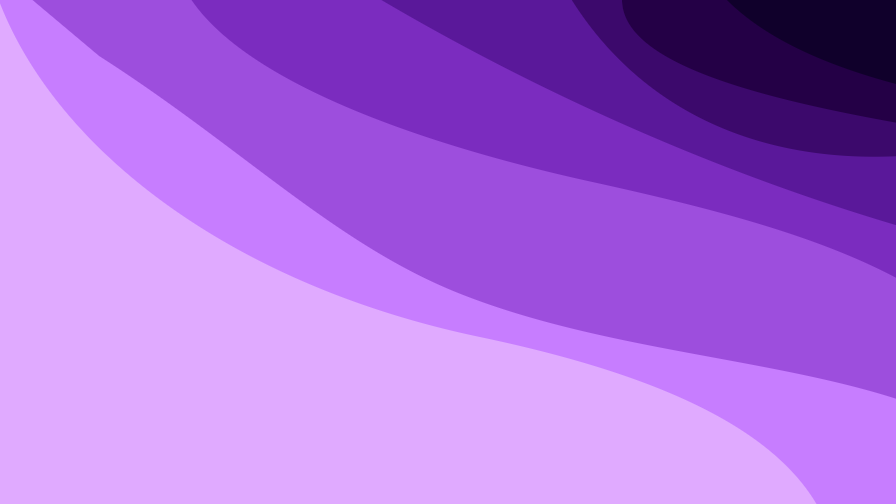
Give the GLSL for this background, as a WebGL 2 fragment shader.

```glsl
#version 300 es
precision highp float;
// Flat purple waves stacked from a pale lower left to a dark upper right.
// Each layer fills the area above a cubic Bezier edge; the edge is found by
// bisection in x and smoothed with the distance to its local tangent.

uniform vec2 u_resolution;
out vec4 outColor;

const vec2 GRID = vec2(16.0, 9.0);   // canvas size in layout units
const float EDGE_WIDTH = 1.0;        // smoothing width in output pixels
const int BISECTIONS = 16;

const vec3 MAUVE    = vec3(0.878, 0.667, 1.000);
const vec3 LILAC    = vec3(0.780, 0.490, 1.000);
const vec3 AMETHYST = vec3(0.616, 0.306, 0.867);
const vec3 VIOLET   = vec3(0.482, 0.173, 0.749);
const vec3 INDIGO   = vec3(0.353, 0.094, 0.604);
const vec3 PLUM     = vec3(0.235, 0.035, 0.424);
const vec3 GRAPE    = vec3(0.141, 0.000, 0.275);
const vec3 MIDNIGHT = vec3(0.063, 0.000, 0.169);

// Signed distance to a line through a, positive on the left of its direction.
float lineSide(vec2 p, vec2 a, vec2 direction) {
    vec2 n = normalize(direction);
    return n.x * (p.y - a.y) - n.y * (p.x - a.x);
}

vec2 bezier(vec2 a, vec2 b, vec2 c, vec2 d, float t) {
    float s = 1.0 - t;
    return s * s * s * a + 3.0 * s * t * (s * b + t * c) + t * t * t * d;
}

// Approximate distance above a curve running left to right;
// beyond its ends the curve continues along its tangent.
float aboveCurve(vec2 p, vec2 a, vec2 b, vec2 c, vec2 d) {
    float low = 0.0, high = 1.0;
    for (int i = 0; i < BISECTIONS; i++) {
        float middle = 0.5 * (low + high);
        if (bezier(a, b, c, d, middle).x < p.x) low = middle;
        else high = middle;
    }
    float t = 0.5 * (low + high), s = 1.0 - t;
    vec2 tangent = s * s * (b - a) + 2.0 * s * t * (c - b) + t * t * (d - c);
    return lineSide(p, bezier(a, b, c, d, t), tangent);
}

// Two curves joined at d.
float aboveWave(vec2 p, vec2 a, vec2 b, vec2 c, vec2 d, vec2 e, vec2 f, vec2 g) {
    return p.x < d.x ? aboveCurve(p, a, b, c, d) : aboveCurve(p, d, e, f, g);
}

void paint(inout vec3 color, vec3 layer, float side) {
    float width = EDGE_WIDTH * GRID.y / u_resolution.y;
    color = mix(color, layer, clamp(side / width + 0.5, 0.0, 1.0));
}

void main() {
    vec2 p = gl_FragCoord.xy / u_resolution * GRID;
    vec3 color = MAUVE;

    // Long double waves
    paint(color, LILAC, aboveWave(p,
        vec2(0.0, 8.94), vec2(1.04, 6.29), vec2(4.17, 3.90), vec2(8.58, 2.98),
        vec2(11.67, 2.33), vec2(13.75, 1.40), vec2(14.58, 0.0)));

    // This wave has a slight corner near its upper end
    vec2 corner = vec2(1.77, 8.0);
    float bent = aboveWave(p,
        corner, vec2(4.38, 6.33), vec2(6.04, 4.58), vec2(8.33, 3.71),
        vec2(10.83, 2.75), vec2(13.75, 2.60), vec2(16.0, 1.88));
    paint(color, AMETHYST, min(bent, lineSide(p, corner, vec2(1.19, -1.0))));

    paint(color, VIOLET, aboveWave(p,
        vec2(3.42, 9.0), vec2(4.48, 7.44), vec2(7.81, 6.35), vec2(10.67, 5.73),
        vec2(12.75, 5.27), vec2(14.58, 4.79), vec2(16.0, 4.04)));

    // Single curves closing in on the dark corner
    paint(color, INDIGO, aboveCurve(p,
        vec2(6.81, 9.0), vec2(9.36, 7.50), vec2(12.5, 6.02), vec2(16.0, 4.98)));
    paint(color, PLUM, aboveCurve(p,
        vec2(10.21, 9.0), vec2(11.46, 7.02), vec2(13.54, 6.10), vec2(16.0, 6.21)));
    paint(color, GRAPE, aboveCurve(p,
        vec2(11.11, 9.0), vec2(11.11, 7.92), vec2(13.33, 7.29), vec2(16.0, 6.81)));
    paint(color, MIDNIGHT, aboveCurve(p,
        vec2(12.98, 9.0), vec2(13.65, 8.33), vec2(14.69, 7.85), vec2(16.0, 7.50)));

    outColor = vec4(color, 1.0);
}
```
